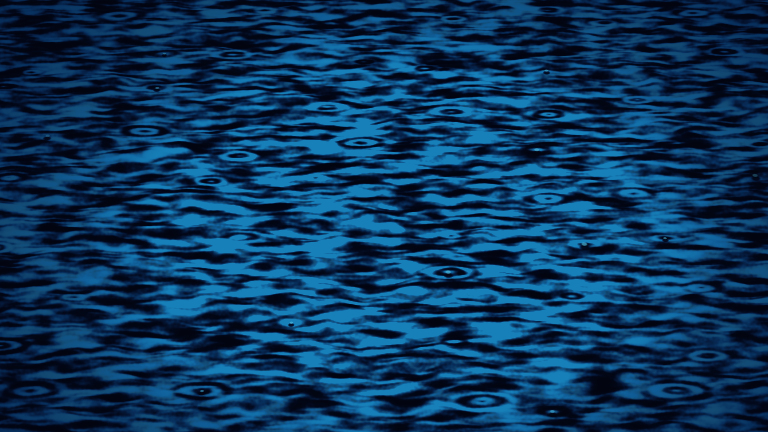
Give the GLSL for this texture, as a Shadertoy shader.

```glsl
// Dark blue water at night, with long wavelets and rain ripples seen at a low angle.

const vec2  STREAK_FREQ  = vec2(8.5, 46.0);  // wavelets per canvas height
const float PERSPECTIVE  = 0.35;             // wavelets shrink towards the top
const float CONTRAST     = 9.5;
const float BRIGHT_BIAS  = 0.035;
const vec2  RIPPLE_CELL  = vec2(0.30, 0.15);
const float RIPPLE_FLAT  = 3.4;              // width to height of a ripple
const float RIPPLE_SHARE = 0.60;
const float SPLASH_SHARE = 0.16;
const vec2  LIGHT_CENTRE = vec2(0.52, 0.44);
const float GRAIN        = 0.10;
const vec3  HIGHLIGHT    = vec3(0.30, 0.74, 0.88);

// Water colours from trough to crest, and the tone at which each sits
const vec3 WATER[6] = vec3[6](
    vec3(0.01, 0.03, 0.10), vec3(0.02, 0.10, 0.23), vec3(0.03, 0.19, 0.37),
    vec3(0.07, 0.29, 0.45), vec3(0.06, 0.36, 0.59), vec3(0.09, 0.50, 0.72));
const float TONE[6] = float[6](0.12, 0.34, 0.57, 0.72, 0.84, 0.95);

float hash(vec2 p) {
    return fract(sin(dot(p, vec2(127.1, 311.7))) * 43758.5453);
}

vec2 hash2(vec2 p) {
    return vec2(hash(p), hash(p + 57.3));
}

float slope(vec2 cell, vec2 offset) {
    return dot(hash2(cell) * 2.0 - 1.0, offset);
}

float gradientNoise(vec2 p) {
    vec2 i = floor(p), f = fract(p);
    vec2 u = f * f * f * (f * (f * 6.0 - 15.0) + 10.0);
    vec2 e = vec2(1.0, 0.0);
    return mix(mix(slope(i, f), slope(i + e, f - e), u.x),
               mix(slope(i + e.yx, f - e.yx), slope(i + e.xx, f - e.xx), u.x), u.y);
}

// Stretched octaves on a wavy domain
float wavelets(vec2 p) {
    p.y += 0.020 * gradientNoise(p * vec2(4.0, 11.0) + 3.7);
    p.y += 0.012 * gradientNoise(p * vec2(13.0, 30.0) + 9.1);
    vec2 q = p * STREAK_FREQ;
    float h = gradientNoise(q);
    h += 0.60 * gradientNoise(q * vec2(2.3, 1.9) + 17.0);
    h += 0.40 * gradientNoise(q * vec2(0.4, 0.38) + 31.0);
    return h;
}

// Flat rings around scattered drops; splash.x is bright, splash.y dark
float addRipples(vec2 p, float height, out vec2 splash) {
    splash = vec2(0.0);
    vec2 home = floor(p / RIPPLE_CELL);
    for (int j = -1; j <= 1; j++)
    for (int i = -1; i <= 1; i++) {
        vec2 cell = home + vec2(i, j);
        vec2 centre = (cell + 0.15 + 0.7 * hash2(cell + 5.0)) * RIPPLE_CELL;
        vec2 d = p - centre;
        float radius = mix(0.05, 0.13, hash(cell + 11.0));
        float dist = length(d * vec2(1.0, RIPPLE_FLAT));
        dist += 0.012 * gradientNoise(p * vec2(18.0, 45.0));
        float present = step(hash(cell + 23.0), RIPPLE_SHARE);
        float mask = present * (1.0 - smoothstep(0.35 * radius, radius, dist));
        float ring = 0.36 * sin(dist * mix(90.0, 130.0, hash(cell + 29.0)) + 6.28 * hash(cell));
        height = mix(height, ring + 0.35 * height, 0.75 * mask);

        // A droplet with a dark foot
        float falls = step(hash(cell + 41.0), SPLASH_SHARE);
        float size = mix(0.003, 0.006, hash(cell + 43.0));
        float drop = 1.0 - smoothstep(0.5, 1.2, length(d * vec2(0.7, 1.0)) / size);
        vec2 foot = (d + vec2(0.0, 1.8 * size)) / (size * vec2(2.4, 1.5));
        splash.x = max(splash.x, falls * drop);
        splash.y = max(splash.y, falls * (1.0 - smoothstep(0.5, 1.2, length(foot))));
    }
    return height;
}

vec3 waterColour(float tone) {
    vec3 colour = WATER[0] * mix(0.6, 1.0, clamp(tone / TONE[0], 0.0, 1.0));
    for (int i = 1; i < 6; i++)
        colour = mix(colour, WATER[i], clamp((tone - TONE[i - 1]) / (TONE[i] - TONE[i - 1]), 0.0, 1.0));
    return colour;
}

void mainImage(out vec4 fragColor, in vec2 fragCoord) {
    vec2 uv = fragCoord / iResolution.xy;
    vec2 p = vec2((uv.x - 0.5) * iResolution.x / iResolution.y, uv.y);

    // Lay the surface back
    vec2 surface = vec2(p.x * (1.0 + PERSPECTIVE * p.y), p.y + PERSPECTIVE * p.y * p.y);
    vec2 splash;
    float height = addRipples(surface, wavelets(surface), splash);
    height += GRAIN * gradientNoise(p * vec2(110.0, 140.0));

    // Light fades towards the corners
    float light = 1.0 - smoothstep(0.25, 1.1, length((uv - LIGHT_CENTRE) * vec2(1.5, 1.2)));
    float bias = BRIGHT_BIAS + 0.08 * (light - 0.6);
    float crest = 1.0 / (1.0 + exp(-CONTRAST * (height + bias)));
    float tone = crest * mix(0.55, 1.08, light);

    vec3 colour = waterColour(tone * (1.0 - 0.8 * splash.y));
    colour = mix(colour, HIGHLIGHT, 0.7 * splash.x * light);
    fragColor = vec4(colour, 1.0);
}
```
